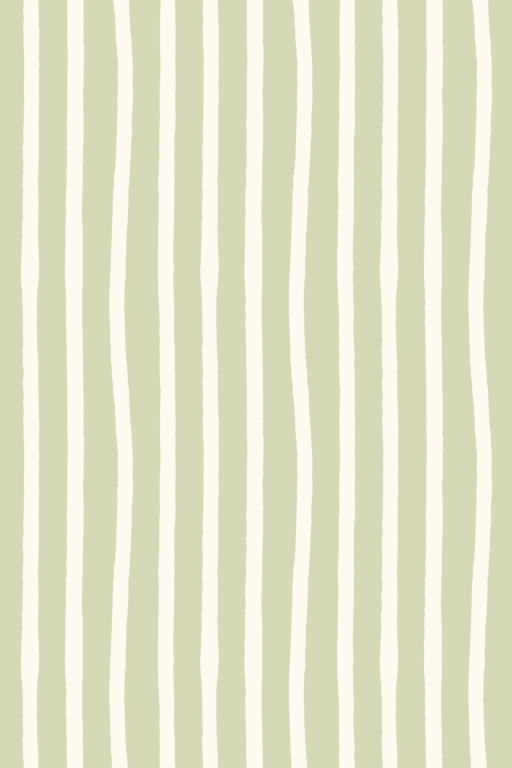
Write a Shadertoy shader that draws this pattern.

```glsl
// Hand-painted wavy cream stripes on sage green, in a tile of four stripes
#define TILE vec2(0.3506, 0.764)
#define GROUND vec3(0.84, 0.85, 0.71)
#define PAINT vec3(1.0, 0.98, 0.94)
#define CENTRES vec4(0.0598, 0.1458, 0.2366, 0.3262)
#define HALF_WIDTHS vec4(0.0152, 0.0160, 0.0147, 0.0150)
#define SWAY vec4(0.0018, 0.0016, 0.0078, 0.0020)
#define SWAY_PHASE vec4(0.03, 0.08, 0.0, 0.12)
#define SWELL vec4(0.0024, 0.0008, 0.0004, 0.0006)
#define WOBBLE 0.0016
#define ROUGHNESS 0.0024

const float TAU = 6.2831853;

float hash(vec2 p) {
    vec3 q = fract(vec3(p.xyx) * 0.1031);
    q += dot(q, q.yzx + 33.33);
    return fract((q.x + q.y) * q.z);
}

// Value noise in -0.5..0.5 that wraps after a whole number of cells
float loopNoise(float t, float cells, float seed) {
    float x = t * cells;
    float i = floor(x);
    float f = smoothstep(0.0, 1.0, x - i);
    float a = hash(vec2(mod(i, cells), seed));
    float b = hash(vec2(mod(i + 1.0, cells), seed));
    return mix(a, b, f) - 0.5;
}

// Outward shift of one painted edge: slow wobble plus patches of dry-brush grain
float edgeShift(float t, float seed, float wear) {
    float wobble = loopNoise(t, 13.0, seed) + 0.6 * loopNoise(t, 37.0, seed + 3.0);
    float patches = smoothstep(-0.25, 0.3, loopNoise(t, 9.0, seed + 7.0));
    float grain = 0.6 * loopNoise(t, 95.0, seed + 11.0) + 0.5 * loopNoise(t, 210.0, seed + 17.0);
    return WOBBLE * wobble + ROUGHNESS * wear * (0.2 + 0.8 * patches) * grain;
}

// Signed distance to stripe i, negative inside the paint
float stripe(float x, float t, int i) {
    float seed = 40.0 * float(i) + 5.0;
    float phase = TAU * (t + SWAY_PHASE[i]);
    float centre = CENTRES[i] + SWAY[i] * (sin(phase) + 0.12 * sin(2.0 * phase));

    // A heavier dab of paint, leaving a thinner stroke below it
    float dab = exp(-pow((t - 0.69) / 0.05, 2.0)) - 0.5 * exp(-pow((t - 0.83) / 0.07, 2.0));
    float halfWidth = HALF_WIDTHS[i] + SWELL[i] * dab;

    float left = centre - halfWidth - edgeShift(t, seed, 1.0);
    float right = centre + halfWidth + edgeShift(t, seed + 20.0, 0.7);
    return max(left - x, x - right);
}

void mainImage(out vec4 fragColor, in vec2 fragCoord) {
    // Width units, measured down from the top left
    vec2 uv = vec2(fragCoord.x, iResolution.y - fragCoord.y) / iResolution.x;
    float x = mod(uv.x, TILE.x);
    float t = fract(uv.y / TILE.y);

    float d = 1.0;
    for (int i = 0; i < 4; i++) d = min(d, stripe(x, t, i));

    float soft = 0.8 / iResolution.x;
    float paint = 1.0 - smoothstep(-soft, soft, d);
    fragColor = vec4(mix(GROUND, PAINT, paint), 1.0);
}
```
